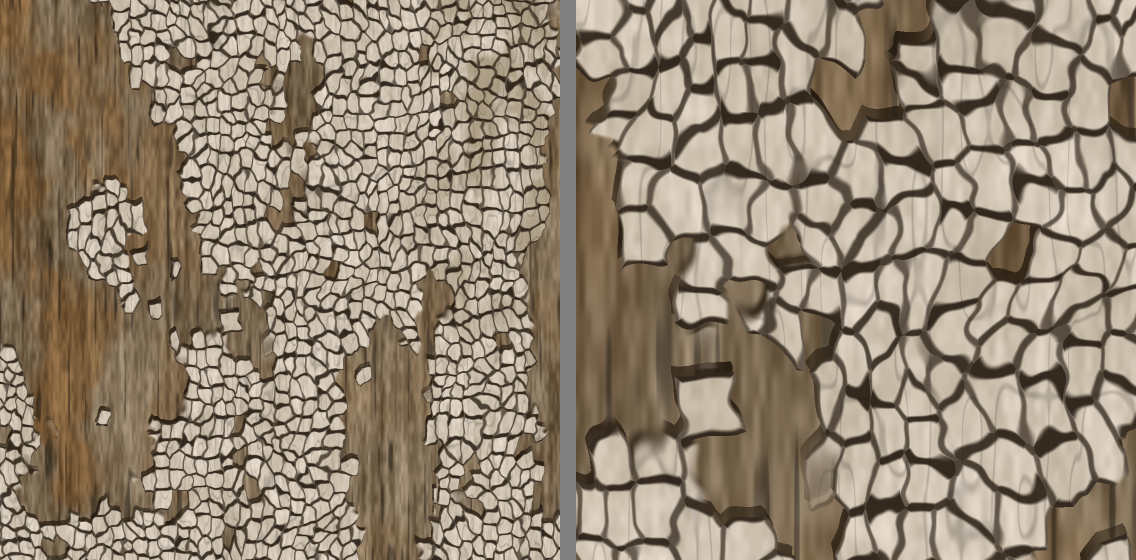
Left, the full canvas; right, a detail of the centre.
A Shadertoy shader for this texture:

```glsl
#define CELLS vec2(43.0, 32.0)
#define BARE_LEVEL 0.075
#define SHADOW_STEP vec2(0.0022, -0.0062)
#define PAINT_LIGHT vec3(0.88, 0.83, 0.77)
#define PAINT_DIM vec3(0.70, 0.65, 0.57)
#define PAINT_STAIN vec3(0.62, 0.56, 0.45)
#define WOOD_LIGHT vec3(0.61, 0.54, 0.44)
#define WOOD_DARK vec3(0.37, 0.30, 0.21)
#define RUST vec3(0.50, 0.34, 0.17)
#define GAP vec3(0.13, 0.09, 0.05)
#define SAMPLES 2

struct Flake {
    vec2 center;   // canvas units
    float edge;    // distance to the nearest crack, in cells
    float level;   // 1 where that crack runs horizontally
    float rnd;
};

vec2 hash2(vec2 p) {
    vec3 q = fract(p.xyx * vec3(0.1031, 0.1030, 0.0973));
    q += dot(q, q.yzx + 33.33);
    return fract((q.xx + q.yz) * q.zy);
}

float noise(vec2 p) {
    vec2 i = floor(p), f = fract(p);
    f = f * f * (3.0 - 2.0 * f);
    float low = mix(hash2(i).x, hash2(i + vec2(1, 0)).x, f.x);
    float high = mix(hash2(i + vec2(0, 1)).x, hash2(i + vec2(1, 1)).x, f.x);
    return mix(low, high, f.y);
}

float fbm(vec2 p) {
    float sum = 0.0, amp = 0.533;
    for (int i = 0; i < 4; i++) {
        sum += amp * noise(p);
        p = p * 2.03 + 17.3;
        amp *= 0.5;
    }
    return sum;
}

// Boxy cells in staggered columns
Flake findFlake(vec2 p) {
    vec2 wobble = vec2(noise(p * 70.0), noise(p * 70.0 + 31.0)) - 0.5;
    vec2 sway = vec2(noise(p * 11.0 + 5.0), noise(p * 11.0 + 47.0)) - 0.5;
    vec2 q = (p + 0.007 * wobble + 0.03 * sway) * CELLS;
    float near = 9.0, next = 9.0;
    vec2 toNear = vec2(0), toNext = vec2(0), id = vec2(0);
    for (int i = -1; i <= 1; i++) {
        float column = floor(q.x) + float(i);
        float shift = hash2(vec2(column, 71.0)).x;
        for (int j = -1; j <= 1; j++) {
            vec2 cell = vec2(column, floor(q.y - shift) + float(j));
            vec2 seed = cell + vec2(0.5, 0.5 + shift) + 0.75 * (hash2(cell + 90.0) - 0.5);
            vec2 d = seed - q, d2 = d * d;
            float dist = sqrt(sqrt(dot(d2, d2)));
            if (dist < near) {
                next = near; toNext = toNear;
                near = dist; toNear = d; id = cell;
            } else if (dist < next) {
                next = dist; toNext = d;
            }
        }
    }
    vec2 across = normalize(toNext - toNear + 1e-4);
    return Flake(p + toNear / CELLS, 0.5 * (next - near), across.y * across.y, hash2(id + 150.0).x);
}

// Paint coverage: whole flakes drop off in tall patches
float coverage(Flake flake, vec2 p) {
    vec2 s = mix(p, flake.center, 0.8);
    float left = smoothstep(0.36, 0.14, s.x);
    float lower = smoothstep(0.62, 0.40, s.y);
    float loss = fbm(s * vec2(8.0, 3.3) + vec2(13.7, 4.2)) - 0.5 - BARE_LEVEL;
    loss += 0.15 * left + 0.10 * smoothstep(0.88, 1.0, s.x);
    loss += mix(0.04, 0.13, lower) * cos((s.x - 0.42) * 20.94);
    loss -= 0.05 * (1.0 - lower) * (1.0 - left);
    loss -= 0.25 * smoothstep(0.10, 0.03, s.y);
    loss += 0.05 * (flake.rnd - 0.5) + 0.3 * step(0.982, flake.rnd) - 0.2 * step(flake.rnd, 0.012);
    return 1.0 - smoothstep(-0.006, 0.006, loss);
}

vec3 woodColor(vec2 p) {
    float grain = 0.55 * noise(p * vec2(120.0, 7.0)) + 0.45 * noise(p * vec2(270.0, 55.0));
    float patches = fbm(p * vec2(12.0, 6.0) + 40.0);
    vec3 color = mix(WOOD_DARK, WOOD_LIGHT, 0.48 + 1.5 * (grain - 0.5) + 0.7 * (patches - 0.5));
    float rust = smoothstep(0.42, 0.65, fbm(p * vec2(9.0, 7.0) + 8.0));
    color = mix(color, RUST * (0.7 + 0.6 * grain), 0.6 * rust * mix(0.25, 1.0, smoothstep(0.4, 0.1, p.x)));
    float fissure = smoothstep(0.24, 0.08, noise(p * vec2(170.0, 11.0) + 60.0));
    return color * (1.0 - 0.35 * fissure);
}

vec3 paintColor(Flake flake, vec2 p) {
    float fibre = 0.5 * noise(p * vec2(210.0, 28.0)) + 0.5 * noise(p * vec2(260.0, 120.0) + 9.0);
    float tone = 0.74 + 0.9 * (fibre - 0.5) + 0.35 * (flake.rnd - 0.5);
    vec3 color = mix(PAINT_DIM, PAINT_LIGHT, tone);
    // Stains, strongest at upper right
    float corner = smoothstep(0.65, 0.88, p.x) * smoothstep(0.25, 0.6, p.y);
    float stain = smoothstep(0.35, 0.7, fbm(p * vec2(22.0, 16.0) + 3.0));
    color = mix(color, PAINT_STAIN, stain * mix(0.15, 0.75, corner));
    // Hairlines and main cracks
    float hair = smoothstep(0.06, 0.0, abs(noise(p * vec2(95.0, 22.0) + 25.0) - 0.5));
    color *= 1.0 - 0.16 * hair;
    float width = mix(0.025, 0.045, flake.level) * (0.4 + 1.2 * noise(p * 28.0));
    float crack = 1.0 - smoothstep(width, width + 0.07, flake.edge);
    return mix(color, GAP, crack * mix(0.62, 0.9, flake.level));
}

vec3 surface(vec2 p) {
    Flake flake = findFlake(p);
    float paint = coverage(flake, p);
    vec2 below = p + SHADOW_STEP;
    float shade = coverage(findFlake(below), below) * (0.45 + 0.5 * noise(p * 40.0));
    vec3 wood = mix(woodColor(p), GAP, shade);
    return mix(wood, paintColor(flake, p), paint);
}

void mainImage(out vec4 fragColor, in vec2 fragCoord) {
    vec3 sum = vec3(0);
    for (int i = 0; i < SAMPLES * SAMPLES; i++) {
        vec2 offset = (vec2(i % SAMPLES, i / SAMPLES) + 0.5) / float(SAMPLES) - 0.5;
        sum += surface((fragCoord + offset) / iResolution.y);
    }
    fragColor = vec4(clamp(sum / float(SAMPLES * SAMPLES), 0.0, 1.0), 1.0);
}
```
